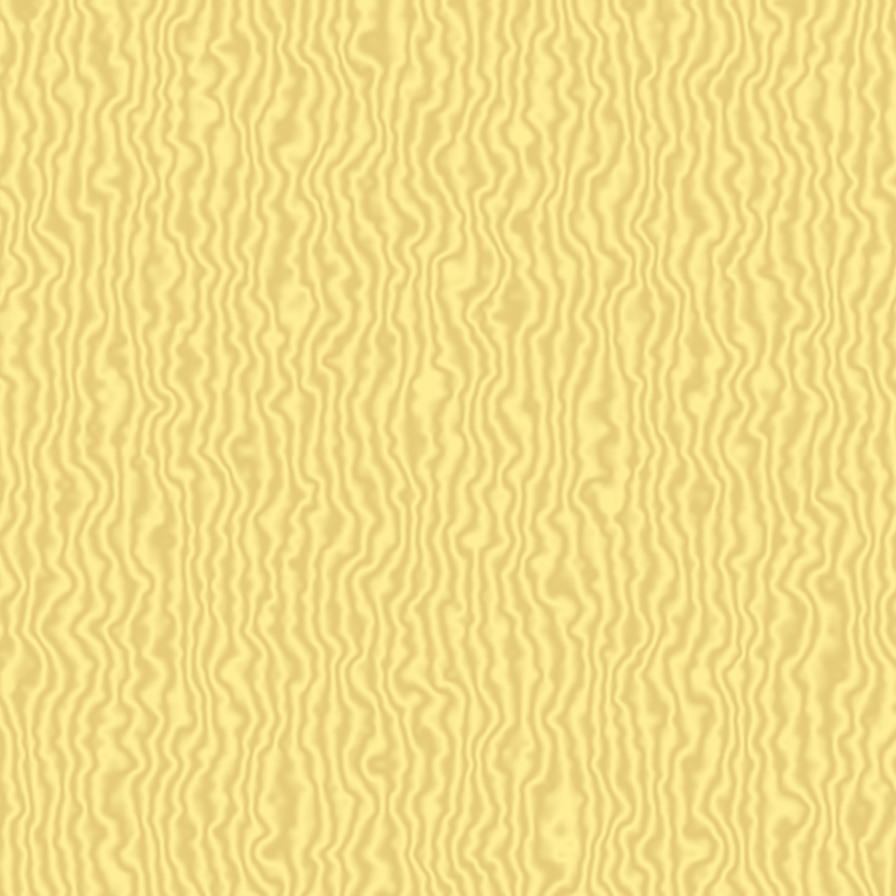
Reproduce this texture procedurally as a WebGL 2 fragment shader.

```glsl
#version 300 es
precision highp float;
// Draws fine, wavering vertical grain in pale and dark straw yellow.

uniform vec2 u_resolution;
out vec4 fragColor;

float hash(vec2 p) {
    return fract(sin(dot(p, vec2(127.1, 311.7))) * 43758.5453);
}

// Smoothly interpolated lattice noise, 0 to 1
float valueNoise(vec2 p) {
    vec2 cell = floor(p);
    vec2 f = fract(p);
    f = f * f * (3.0 - 2.0 * f);
    float bottom = mix(hash(cell), hash(cell + vec2(1.0, 0.0)), f.x);
    float top = mix(hash(cell + vec2(0.0, 1.0)), hash(cell + vec2(1.0, 1.0)), f.x);
    return mix(bottom, top, f.y);
}

// Three octaves of noise
float fbm(vec2 p) {
    float sum = 0.0;
    float amplitude = 0.57;
    for (int i = 0; i < 3; i++) {
        sum += amplitude * valueNoise(p);
        p = p * 2.0 + vec2(17.3, 9.1);
        amplitude *= 0.5;
    }
    return sum;
}

void main() {
    vec2 uv = gl_FragCoord.xy / u_resolution;

    // Vertical stripes, counted in periods and bent by the noise
    float phase = 48.0 * uv.x + 2.7 * fbm(uv * 20.0);
    float ridge = 0.5 + 0.5 * sin(6.28319 * phase);

    vec3 darkStraw = vec3(0.903, 0.795, 0.475);
    vec3 paleStraw = vec3(0.998, 0.935, 0.590);
    fragColor = vec4(mix(darkStraw, paleStraw, ridge), 1.0);
}
```
